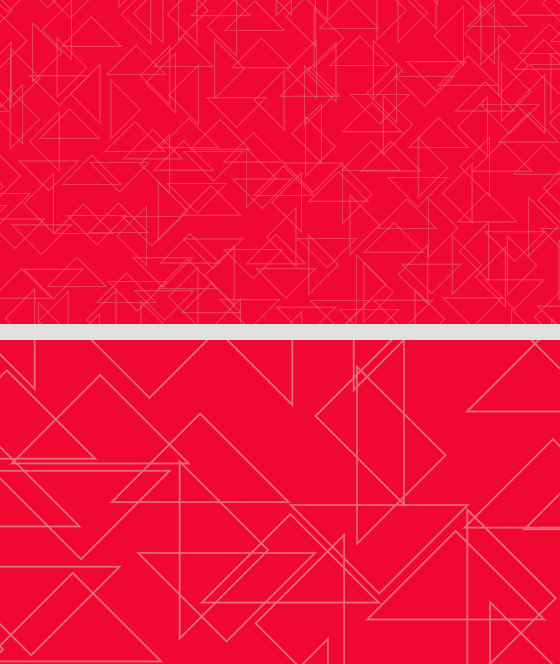
Top, the full canvas; bottom, a detail of the centre.
A WebGL 1 fragment shader for this background:

```glsl
precision highp float;

uniform vec2 u_resolution;

float hash(vec2 p) {
  return fract(sin(dot(p, vec2(127.1, 311.7))) * 43758.5453);
}

// Distance to the outline of a right triangle lying on its long side
float triangleOutline(vec2 p, float height) {
  p.y += 0.5 * height;
  return abs(max(-p.y, (abs(p.x) + p.y - height) * 0.7071));
}

// Turn by one of four quarter steps
vec2 quarterTurn(vec2 p, float pick) {
  float turn = floor(pick * 4.0);
  if (mod(turn, 2.0) > 0.5) p = p.yx;
  if (turn > 1.5) p = -p;
  return p;
}

// Share of a pixel covered by a thin line
float lineCoverage(float dist, float width, float pixel) {
  return clamp((0.5 * (width + pixel) - dist) / pixel, 0.0, min(1.0, width / pixel));
}

void main() {
  vec2 p = gl_FragCoord.xy / u_resolution.y;
  float pixel = 1.15 / u_resolution.y;
  float pitch = 0.107;
  vec2 homeCell = floor(p / pitch);

  // One freely placed triangle per cell, gathered from the neighbours
  float uncovered = 1.0;
  for (int j = -1; j <= 1; j++) {
    for (int i = -1; i <= 1; i++) {
      vec2 cell = homeCell + vec2(float(i), float(j));
      vec2 jitter = vec2(hash(cell + 3.7), hash(cell + 19.3));
      vec2 local = quarterTurn(p - (cell + jitter) * pitch, hash(cell + 41.9));
      float dist = triangleOutline(local, 0.091);
      uncovered *= 1.0 - lineCoverage(dist, 0.0018, pixel);
    }
  }

  vec3 red = vec3(0.945, 0.03, 0.19);
  vec3 pink = vec3(0.89, 0.43, 0.51);
  gl_FragColor = vec4(mix(pink, red, uncovered), 1.0);
}
```
